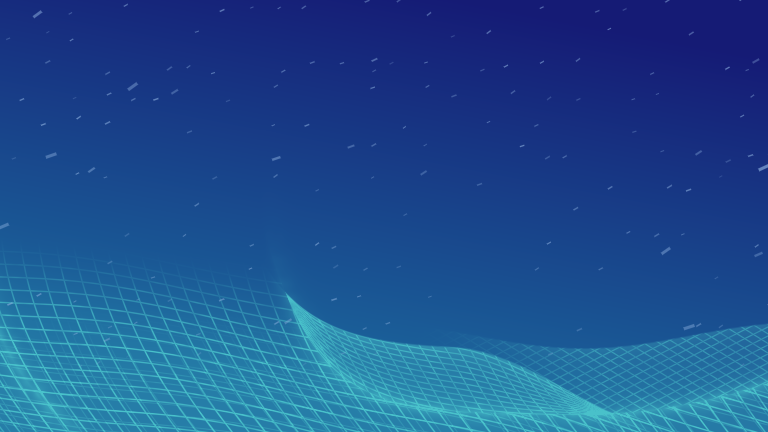
Write a Shadertoy shader that draws this background.

```glsl
// Draws a blue diagonal gradient with drifting dashes above folded net-like waves.
// Each net is a pair of line families bent between formula curves; the folds
// glow, and hashed cells scatter the dashes. Units: canvas height = 1.

const vec3 NIGHT = vec3(0.083, 0.105, 0.46);
const vec3 SEA   = vec3(0.105, 0.405, 0.615);
const vec3 NET   = vec3(0.30, 0.79, 0.81);
const vec3 DASH  = vec3(0.56, 0.70, 0.88);

float hash(vec2 p) {
    return fract(sin(dot(p, vec2(127.1, 311.7))) * 43758.5453);
}

float noise(vec2 p) {
    vec2 i = floor(p), f = fract(p);
    f = f * f * (3.0 - 2.0 * f);
    return mix(mix(hash(i), hash(i + vec2(1, 0)), f.x),
               mix(hash(i + vec2(0, 1)), hash(i + vec2(1, 1)), f.x), f.y);
}

// Change of a field per canvas unit
float slope(float field) {
    return max(length(vec2(dFdx(field), dFdy(field))) * iResolution.y, 0.001);
}

// Lines at each whole value of a coordinate, with even width
float lines(float coord, float width) {
    float d = abs(fract(coord + 0.5) - 0.5) / slope(coord);
    float soft = 0.7 / iResolution.y;
    return 1.0 - smoothstep(width - soft, width + soft, d);
}

float net(vec2 coord, float width) {
    return max(lines(coord.x, width), lines(coord.y, width));
}

// Glow fading away from the curve where the field is zero
float glow(float field, float radius) {
    return exp(-abs(field) / slope(field) / radius);
}

float inside(float field) {
    return smoothstep(-0.003, 0.003, field);
}

// Wave outlines as heights over x
float ridge(float x) {
    return 0.19 + 0.2 * exp(-8.0 * (x - 0.61)) - 0.19 * smoothstep(1.05, 1.58, x);
}
float fold(float x) {
    float rise = max(x - 1.33, 0.0);
    return 0.039 + 0.22 * exp(-8.7 * (x - 0.69)) + 0.37 * rise * rise;
}
float rightCrest(float x) { return 0.223 - 0.03 * cos(6.28 * (x - 1.35)); }
float leftFold(float x)   { return 0.305 * exp(-7.0 * x) - 0.08; }

// One slanted dash per chosen cell
float dashes(vec2 p, float cell, float share, vec2 size, float seed) {
    vec2 id = floor(p / cell) + seed;
    vec2 jitter = vec2(hash(id), hash(id + 17.3));
    vec2 q = (fract(p / cell) - 0.2 - 0.6 * jitter) * cell;
    float angle = 0.3 + 0.35 * hash(id + 5.1);
    vec2 along = vec2(cos(angle), sin(angle));
    q = vec2(dot(q, along), dot(q, vec2(-along.y, along.x)));
    vec2 e = abs(q) - size * (0.55 + 0.45 * hash(id + 9.7));
    float soft = 0.7 / iResolution.y;
    float shape = 1.0 - smoothstep(-soft, soft, max(e.x, e.y));
    return shape * step(hash(id + 31.9), share) * (0.35 + 0.65 * hash(id + 2.4));
}

void mainImage(out vec4 fragColor, in vec2 fragCoord) {
    vec2 p = fragCoord / iResolution.y;
    float x = p.x, y = p.y;

    // Sky
    vec3 color = mix(SEA, NIGHT, clamp((y + 0.19 * x - 0.27) / 0.93, 0.0, 1.0));

    // Signed heights relative to each outline
    float toRidge = ridge(x) - y, toFold = fold(x) - y;
    float toCrest = rightCrest(x) - y, toLeft = leftFold(x) - y;
    float grain = 0.65 + 0.5 * noise(p * 55.0);

    // Front net: fades in below the left horizon
    float depth = 0.46 - 0.11 * x - y;
    float drop = 0.45 - y;
    float sway = 0.008 * sin(9.0 * x + 8.0 * y);
    vec2 sheet = vec2(25.0 * (x - 0.15 * drop - 0.7 * drop * drop + sway),
                      36.0 * (y + 0.1 * x + 0.07 * x * x + sway));
    float front = inside(toFold) * smoothstep(0.0, 0.2, depth);
    float frontNet = net(sheet, 0.0016) * 0.62;
    float lower = smoothstep(0.3, 0.08, y);
    frontNet += 0.25 * lower * net(sheet * vec2(1.1, 1.2) + 0.4 * sin(5.0 * x), 0.0012);
    float amount = front * (0.1 + 0.12 * lower + frontNet * grain);

    // Middle net: stretched between ridge and fold
    float span = max(ridge(x) - fold(x), 0.012);
    float v = clamp(-toFold / span, -0.5, 1.5);
    float middle = inside(toRidge) * inside(-toFold) * smoothstep(0.59, 0.68, x);
    float middleNet = net(vec2(34.0 * x + 3.0 * v, 11.0 * v + sin(6.0 * x)), 0.0014);
    amount += middle * (0.24 + 0.42 * middleNet * grain);

    // Right net: crossed diagonals behind the middle one
    float right = inside(toCrest) * inside(-max(toRidge, toFold));
    right *= smoothstep(0.95, 1.45, x);
    vec2 diamond = vec2(28.0 * x + 45.0 * y, 24.0 * x - 48.0 * y);
    amount += right * (0.16 + 0.38 * net(diamond, 0.0013) * grain);

    // Bright folds
    float past = smoothstep(0.6, 0.75, x);
    amount += 0.42 * past * glow(toFold, 0.017) * grain;
    amount += 0.25 * past * inside(toRidge) * glow(toRidge, 0.022) * smoothstep(1.6, 1.35, x);
    amount += 0.12 * right * glow(toCrest, 0.02);
    amount += 0.4 * glow(toLeft, 0.022) * smoothstep(0.25, 0.1, x) * grain;
    color = mix(color, NET, clamp(amount, 0.0, 0.92));

    // Dashes, small then large
    float streaks = dashes(p, 0.068, 0.45, vec2(0.0065, 0.0018), 3.0);
    streaks = max(streaks, dashes(p + 0.03, 0.19, 0.38, vec2(0.013, 0.0036), 40.0));
    streaks *= smoothstep(0.05, 0.3, y);
    fragColor = vec4(mix(color, DASH, 0.65 * streaks), 1.0);
}
```
